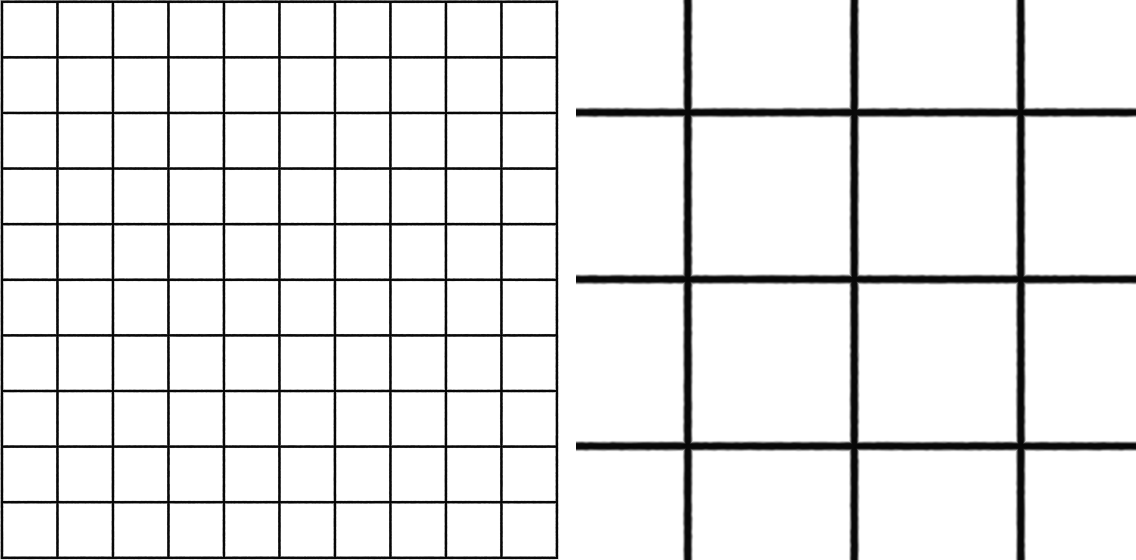
Left, the full canvas; right, a detail of the centre.
This pattern is drawn by a WebGL 2 fragment shader. Its source:

```glsl
#version 300 es
precision highp float;
// Ten by ten grid of thin black lines on white, with slightly rough inked edges.

uniform vec2 u_resolution;
out vec4 fragColor;

const vec3 PAPER = vec3(1.0);
const vec3 INK = vec3(0.03);
const float CELLS = 10.0;
const vec2 GRID_START = vec2(0.0035, 0.0039);
const vec2 CELL_SIZE = vec2(0.0991, 0.0993);
const float HALF_WIDTH = 0.0023;
const float SOFTNESS = 0.0012;
const float ROUGHNESS = 0.0003;
const float GRAIN_SCALE = 380.0;

float hash(vec2 p) {
    vec3 q = fract(vec3(p.xyx) * 0.1031);
    q += dot(q, q.yzx + 33.33);
    return fract((q.x + q.y) * q.z);
}

float valueNoise(vec2 p) {
    vec2 cell = floor(p);
    vec2 f = fract(p);
    f = f * f * (3.0 - 2.0 * f);
    float low = mix(hash(cell), hash(cell + vec2(1.0, 0.0)), f.x);
    float high = mix(hash(cell + vec2(0.0, 1.0)), hash(cell + vec2(1.0)), f.x);
    return mix(low, high, f.y);
}

// Distance to the closest of CELLS + 1 evenly spaced lines
float lineDistance(float position, float start, float spacing) {
    float index = clamp(round((position - start) / spacing), 0.0, CELLS);
    return abs(position - start - index * spacing);
}

// Distance past either end of the grid along one axis
float overshoot(float position, float start, float spacing) {
    float halfSpan = 0.5 * CELLS * spacing;
    return max(abs(position - start - halfSpan) - halfSpan, 0.0);
}

float inkCoverage(float dist, float halfWidth, float softness) {
    return 1.0 - smoothstep(halfWidth - softness, halfWidth + softness, dist);
}

void main() {
    vec2 uv = gl_FragCoord.xy / u_resolution;
    float pixel = 1.0 / min(u_resolution.x, u_resolution.y);
    float softness = max(SOFTNESS, 0.6 * pixel);

    // Fine grain roughens the line edges
    float grain = valueNoise(uv * GRAIN_SCALE) - 0.5;
    float halfWidth = HALF_WIDTH + ROUGHNESS * grain;

    // Vertical and horizontal strokes, stopped at the outer frame
    vec2 toLine = vec2(lineDistance(uv.x, GRID_START.x, CELL_SIZE.x),
                       lineDistance(uv.y, GRID_START.y, CELL_SIZE.y));
    vec2 past = vec2(overshoot(uv.x, GRID_START.x, CELL_SIZE.x),
                     overshoot(uv.y, GRID_START.y, CELL_SIZE.y));
    float stroke = min(max(toLine.x, past.y), max(toLine.y, past.x));

    // Ink density varies faintly along the strokes
    vec3 ink = INK + 0.02 * grain;
    fragColor = vec4(mix(PAPER, ink, inkCoverage(stroke, halfWidth, softness)), 1.0);
}
```
